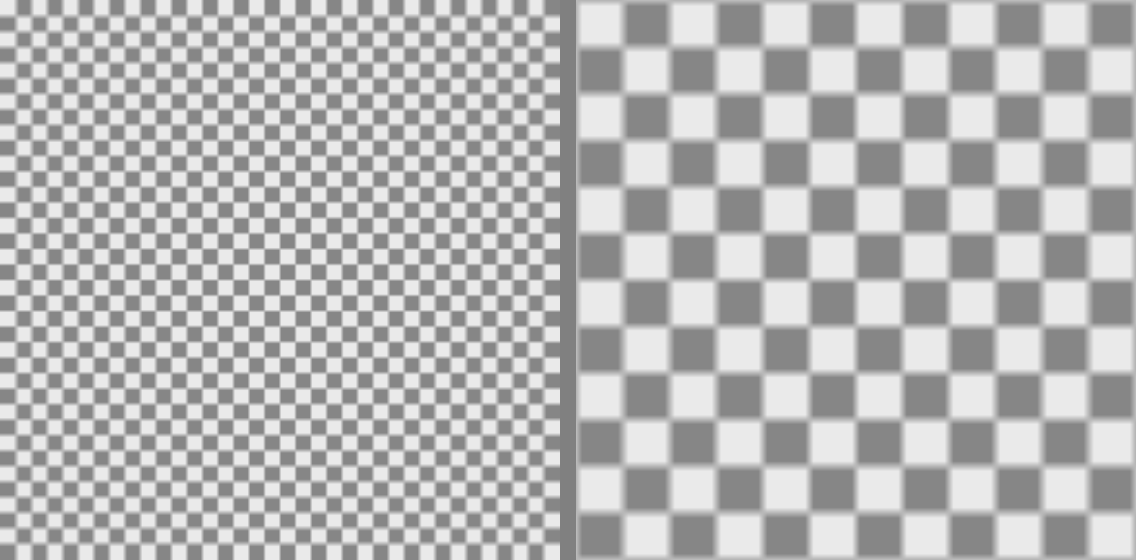
Left: the whole. Right: its middle third, enlarged.
Write a WebGL 2 fragment shader that draws this pattern.

```glsl
#version 300 es
precision highp float;
// Soft grey checkerboard of 36 by 36 cells.
// Each axis is a clipped triangle wave; the product of the two gives the checks.
// Cell edges are crisp at the centre and grow softer towards the borders.

uniform vec2 u_resolution;
out vec4 fragColor;

const float CELLS = 36.0;          // cells across and down
const float GRID_SPAN = 36.1;      // cell widths over the canvas, slightly tightened
const float CENTRE_SOFTNESS = 0.085; // half width of an edge, in cells
const float BORDER_SOFTNESS = 0.19;
const vec3 DARK_GREY = vec3(0.525);
const vec3 LIGHT_GREY = vec3(0.918);

// Signed distance to the nearest cell edge, alternating in sign per cell
vec2 alternatingEdgeDistance(vec2 cell) {
    return abs(mod(cell - 0.5, 2.0) - 1.0) - 0.5;
}

void main() {
    vec2 centred = gl_FragCoord.xy / u_resolution - 0.5;

    // Hold the outermost cells solid up to the canvas border
    float outerCellCentre = 0.5 * CELLS - 0.5;
    vec2 cell = clamp(centred * GRID_SPAN, -outerCellCentre, outerCellCentre);

    // Edge softness per axis, never thinner than about one pixel
    vec2 softness = mix(vec2(CENTRE_SOFTNESS), vec2(BORDER_SOFTNESS), 2.0 * abs(centred));
    softness = max(softness, 0.6 * GRID_SPAN / u_resolution);

    // Combine the two waves into checks
    vec2 wave = clamp(alternatingEdgeDistance(cell) / softness, -1.0, 1.0);
    float lightness = 0.5 - 0.5 * wave.x * wave.y;

    fragColor = vec4(mix(DARK_GREY, LIGHT_GREY, lightness), 1.0);
}
```
